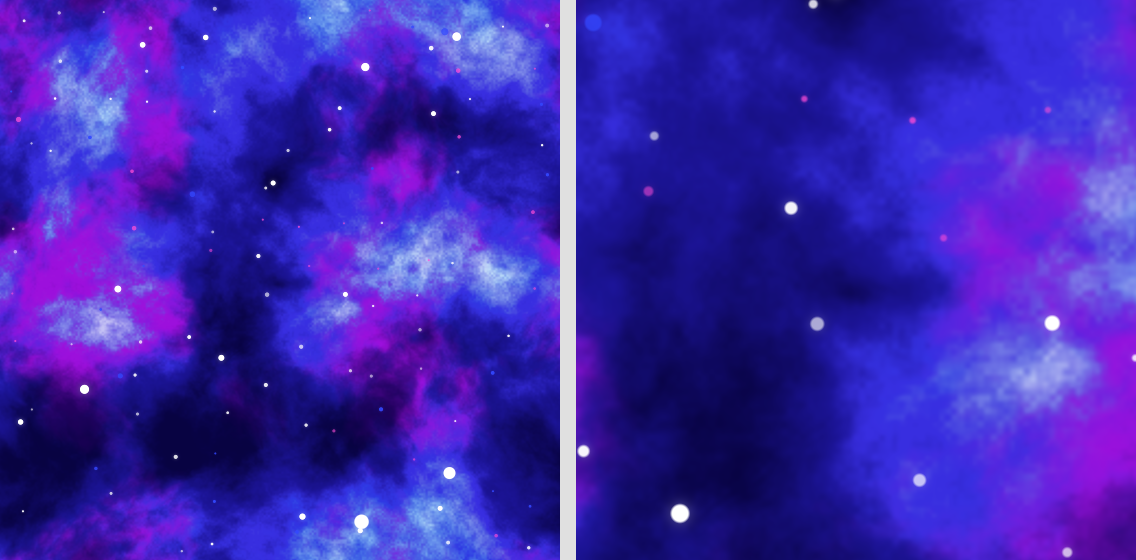
Left, the full canvas; right, a detail of the centre.
Reproduce this texture procedurally as a WebGL 2 fragment shader.

```glsl
#version 300 es
precision highp float;
// Seamless deep-space nebula: indigo gas, magenta clouds, pale glows and round stars.

uniform vec2 u_resolution;
out vec4 fragColor;

const float TAU = 6.2831853;

// Gas colours, dark to bright
const vec3 NAVY = vec3(0.03, 0.01, 0.26);
const vec3 INDIGO = vec3(0.11, 0.08, 0.60);
const vec3 BLUE = vec3(0.22, 0.18, 0.88);
const vec3 PERIWINKLE = vec3(0.34, 0.36, 0.88);
const vec3 HAZE = vec3(0.49, 0.54, 0.91);
const vec3 GLOW = vec3(0.78, 0.86, 0.97);
const vec3 MAGENTA = vec3(0.68, 0.04, 0.86);
const vec3 PLUM = vec3(0.15, 0.00, 0.38);
const vec3 CYAN_SHIFT = vec3(-0.07, 0.07, 0.02);

// Cloud shape
const float CLOUD_CELLS = 5.0;
const float PINK_CELLS = 7.0;
const int OCTAVES = 6;
const float ROUGHNESS = 0.56;
const float WARP = 0.12;
const float MEAN_TONE = 0.535;
const float CLOUD_DEPTH = 1.15;
const float BAND_DEPTH = 0.10;
const float SIDE_DEPTH = 0.06;
const float PUFF_DEPTH = 0.09;
const float GRAIN = 0.06;

// Star layers: large, medium, small
const vec3 STAR_CELLS = vec3(4.0, 7.0, 14.0);
const vec3 STAR_SHARE = vec3(0.30, 0.30, 0.52);
const vec3 STAR_MIN = vec3(0.0075, 0.0045, 0.0018);
const vec3 STAR_MAX = vec3(0.0140, 0.0065, 0.0042);
const vec3 PINK_STAR = vec3(1.0, 0.30, 0.85);
const vec3 BLUE_STAR = vec3(0.20, 0.28, 1.0);

// Three random values for a lattice cell
vec3 hash3(vec2 cell, float seed) {
  uvec3 v = uvec3(ivec3(vec3(cell, seed))) * 1664525u + 1013904223u;
  v.x += v.y * v.z; v.y += v.z * v.x; v.z += v.x * v.y;
  v ^= v >> 16u;
  v.x += v.y * v.z; v.y += v.z * v.x; v.z += v.x * v.y;
  return vec3(v >> 8u) / 16777216.0;
}

// Value noise that wraps after a whole number of cells
float wrapNoise(vec2 uv, float cells, float seed) {
  vec2 p = uv * cells;
  vec2 i = floor(p);
  vec2 f = fract(p);
  f = f * f * (3.0 - 2.0 * f);
  vec2 a = mod(i, cells);
  vec2 b = mod(i + 1.0, cells);
  float low = mix(hash3(a, seed).x, hash3(vec2(b.x, a.y), seed).x, f.x);
  float high = mix(hash3(vec2(a.x, b.y), seed).x, hash3(b, seed).x, f.x);
  return mix(low, high, f.y);
}

float cloud(vec2 uv, float cells, float seed) {
  float sum = 0.0, weight = 0.5, total = 0.0;
  for (int i = 0; i < OCTAVES; i++) {
    sum += weight * wrapNoise(uv, cells, seed + float(i));
    total += weight;
    weight *= ROUGHNESS;
    cells *= 2.0;
  }
  return sum / total;
}

vec3 gasRamp(float tone) {
  vec3 c = mix(NAVY, INDIGO, smoothstep(0.12, 0.46, tone));
  c = mix(c, BLUE, smoothstep(0.40, 0.60, tone));
  c = mix(c, PERIWINKLE, smoothstep(0.60, 0.74, tone));
  c = mix(c, HAZE, smoothstep(0.70, 0.82, tone));
  return mix(c, GLOW, smoothstep(0.78, 0.94, tone));
}

vec3 nebula(vec2 uv) {
  vec2 drift = vec2(cloud(uv, 3.0, 11.0), cloud(uv, 3.0, 23.0)) - 0.5;
  vec2 p = uv + WARP * drift;

  // Broad light and dark bands, broken up by cloud
  float bands = BAND_DEPTH * cos(2.0 * TAU * p.y) + SIDE_DEPTH * cos(TAU * p.x);
  float tone = MEAN_TONE + bands + CLOUD_DEPTH * (cloud(p, CLOUD_CELLS, 37.0) - 0.5);
  float puffs = wrapNoise(p, 32.0, 51.0) + wrapNoise(p, 64.0, 53.0) - 1.0;
  float grain = wrapNoise(uv, 256.0, 57.0) - 0.5;
  tone += (PUFF_DEPTH * puffs + GRAIN * grain) * mix(0.3, 1.0, smoothstep(0.35, 0.75, tone));
  vec3 gas = gasRamp(tone);

  // Cooler patches in the bright gas
  float cool = smoothstep(0.45, 0.70, cloud(p, 5.0, 61.0));
  gas += CYAN_SHIFT * cool * smoothstep(0.45, 0.75, tone);

  // Magenta clouds, fading in the darkest and palest parts
  float pink = cloud(p, PINK_CELLS, 71.0) + 0.10 * cos(2.0 * TAU * (p.x - 0.19)) + 0.08 * puffs;
  pink = smoothstep(0.43, 0.82, pink) * (1.0 - 0.85 * smoothstep(0.64, 0.80, tone));
  vec3 pinkGas = mix(PLUM, MAGENTA, smoothstep(0.22, 0.60, tone));
  return mix(gas, pinkGas, 0.85 * pink);
}

// One round star at most in each wrapped cell
vec3 addStars(vec3 color, vec2 uv, int layer) {
  float cells = STAR_CELLS[layer];
  vec2 cell = mod(floor(uv * cells), cells);
  vec3 place = hash3(cell, 101.0 + float(layer));
  vec3 look = hash3(cell, 131.0 + float(layer));
  float radius = mix(STAR_MIN[layer], STAR_MAX[layer], look.x * look.x);
  float dist = length(fract(uv * cells) - mix(vec2(0.2), vec2(0.8), place.xy)) / cells;
  float edge = max(0.0011, 0.12 * radius);
  float disc = 1.0 - smoothstep(radius - edge, radius + edge, dist);
  float halo = 0.22 * exp(-pow(dist / (1.3 * radius), 2.0));
  float tinted = layer == 0 ? 0.0 : step(0.62, look.y);
  vec3 tint = mix(vec3(1.0), look.z < 0.5 ? PINK_STAR : BLUE_STAR, tinted);
  float strength = layer == 2 ? mix(0.55, 1.0, look.z) : mix(1.0, 0.75, tinted);
  return mix(color, tint, step(place.z, STAR_SHARE[layer]) * strength * max(disc, halo));
}

void main() {
  vec2 uv = gl_FragCoord.xy / u_resolution;
  vec3 color = nebula(uv);
  for (int layer = 2; layer >= 0; layer--) color = addStars(color, uv, layer);
  fragColor = vec4(clamp(color, 0.0, 1.0), 1.0);
}
```
